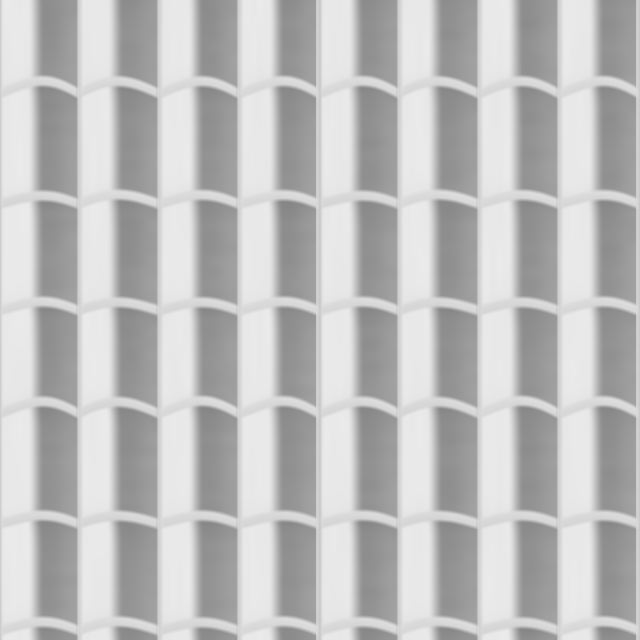
This texture is drawn by a WebGL 1 fragment shader. Its source:

```glsl
precision highp float;
// Grey barrel roof tiles: 8 columns by 6 courses, each lit from the left and
// ending in a pale arched lip. A tile is a horizontal shading profile; lips are
// soft bands around an arch, varied by wrapped hashes so the sheet tiles.

uniform vec2 u_resolution;

const float PI = 3.14159;
const vec2 REPEATS = vec2(8.0, 6.0);
const float SHEET_COLUMNS = 4.0; // variation repeats after this many columns

float hash(vec2 p) {
  vec3 q = fract(p.xyx * 0.1031);
  q += dot(q, q.yzx + 33.33);
  return fract((q.x + q.y) * q.z);
}

// Value noise that wraps after a whole number of lattice cells.
float wrappedNoise(vec2 p, vec2 period) {
  vec2 i = floor(p);
  vec2 f = fract(p);
  f = f * f * (3.0 - 2.0 * f);
  vec2 a = mod(i, period);
  vec2 b = mod(i + 1.0, period);
  return mix(mix(hash(a), hash(vec2(b.x, a.y)), f.x),
             mix(hash(vec2(a.x, b.y)), hash(b), f.x), f.y);
}

// Height of the lip above its ends, with the crest shifted by skew.
float arch(float u, float skew) {
  return sin(PI * pow(u, skew));
}

// Brightness across one tile: lit flank, soft turn, shaded flank, groove.
float tileProfile(float u, float turn, float shadeStart) {
  float lit = mix(0.82, 0.912, smoothstep(0.0, 0.07, u));
  float shaded = mix(shadeStart, 0.615, smoothstep(0.6, 0.97, u));
  float tone = mix(lit, shaded, smoothstep(turn - 0.1, turn + 0.1, u));
  return mix(tone, 0.82, smoothstep(0.965, 1.0, u));
}

// Thin pale ridge and grey groove where two sheets meet.
float sheetJoint(float tone, float x) {
  float ridge = 1.0 - smoothstep(0.004, 0.022, abs(x + 0.022));
  float groove = 1.0 - smoothstep(0.004, 0.026, abs(x - 0.012));
  return mix(mix(tone, 0.86, 0.75 * ridge), 0.78, 0.7 * groove);
}

void main() {
  vec2 uv = gl_FragCoord.xy / u_resolution;
  // Cells count downwards; the offset keeps every lip near mid cell.
  vec2 cell = vec2(uv.x, 1.0 - uv.y) * REPEATS + vec2(0.015, -0.35);
  float u = fract(cell.x);
  float column = mod(floor(cell.x), SHEET_COLUMNS);
  float row = mod(floor(cell.y), REPEATS.y);
  float variation = hash(vec2(column, row) + 7.0);
  float columnVariation = hash(vec2(column, 19.0));

  // Signed distance to the lip, positive below it.
  float stagger = cos(2.0 * PI * row / 3.0);
  float rise = 0.092 + 0.022 * stagger + 0.012 * (variation - 0.5);
  float lipCentre = 0.55 - 0.023 * stagger
                  - rise * arch(u, 0.95 + 0.35 * columnVariation);
  float d = fract(cell.y) - lipCentre;
  float below = step(0.0, d);
  float along = d + 1.0 - below;
  float contact = below * exp(-11.0 * max(d, 0.0));

  // Tile body, drawn with the variation of the course it belongs to.
  float course = mod(row + below, REPEATS.y);
  float tileVariation = hash(vec2(column, course) + 31.0) - 0.5;
  float turn = 0.465 + 0.02 * (columnVariation - 0.5)
             + 0.012 * tileVariation - 0.035 * contact;
  float tone = tileProfile(u, turn, 0.562 + 0.012 * tileVariation);
  float shade = smoothstep(0.92, 0.57, tone);
  tone += shade * (0.022 * (along - 0.45) - 0.045 * contact);

  // Faint smudges on the shaded flank and streaks along the lit one.
  float smudge = wrappedNoise(uv * vec2(24.0, 54.0), vec2(24.0, 54.0)) - 0.5;
  float streak = wrappedNoise(uv * vec2(96.0, 12.0), vec2(96.0, 12.0)) - 0.5;
  tone += 0.018 * smudge * shade + 0.012 * streak * (1.0 - shade);

  // Soft grey just above the lip on the lit flank, then the lip itself.
  float approach = (1.0 - below) * exp(14.0 * min(d, 0.0));
  tone -= 0.035 * approach * (1.0 - shade);
  float lip = 1.0 - smoothstep(0.022, 0.07, abs(d));
  float lipTone = mix(0.845, 0.87, smoothstep(0.3, 0.65, u))
                - 0.35 * d + 0.012 * (variation - 0.5);
  float lipFade = smoothstep(0.0, 0.08, u) * (1.0 - smoothstep(0.95, 1.0, u));
  tone = mix(tone, lipTone, lip * mix(0.6, 0.95, lipFade));

  // Joint between sheets, measured from the nearest one.
  float jointX = mod(cell.x + 0.5 * SHEET_COLUMNS, SHEET_COLUMNS)
               - 0.5 * SHEET_COLUMNS;
  tone = sheetJoint(tone, jointX);

  // Mid greys carry a trace of green.
  float tint = 0.006 * smoothstep(0.58, 0.64, tone)
             * (1.0 - smoothstep(0.66, 0.74, tone));
  gl_FragColor = vec4(vec3(tone) + vec3(0.0, tint, 0.0), 1.0);
}
```
